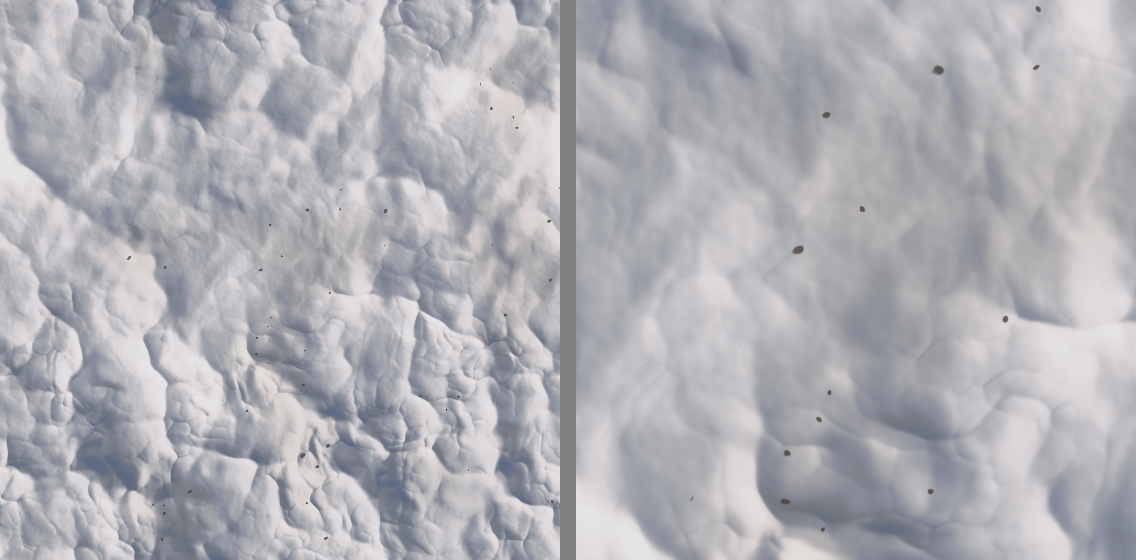
Left, the full canvas; right, a detail of the centre.
A three.js fragment shader for this texture:

```glsl
// Rough snow bank: wind-carved diagonal ridges above, broken clumps below.
// A wrapping height field of rounded cells and gradient noise is lit from the
// right, with soft cast shadows, then toned from blue shade to warm white.

varying vec2 vUv;

const float TAU = 6.2831853;
const vec2 SUN = vec2(0.95, 0.31);
const vec2 SKY = vec2(-0.45, 0.89);
const vec2 STAGGER = vec2(0.37, 0.61);
const float SUN_SLOPE = 0.55;

const vec3 DEEP = vec3(0.37, 0.42, 0.52);
const vec3 SLATE = vec3(0.46, 0.48, 0.52);
const vec3 SHADE = vec3(0.53, 0.55, 0.61);
const vec3 GREY = vec3(0.62, 0.63, 0.66);
const vec3 PALE = vec3(0.72, 0.72, 0.74);
const vec3 BRIGHT = vec3(0.85, 0.83, 0.84);
const vec3 GLARE = vec3(0.90, 0.89, 0.90);
const vec3 SOIL = vec3(0.27, 0.23, 0.21);

vec2 hash2(vec2 p) {
  vec3 q = fract(p.xyx * vec3(0.1031, 0.1030, 0.0973));
  q += dot(q, q.yzx + 33.33);
  return fract((q.xx + q.yz) * q.zy);
}

// Random pair of a lattice cell, repeating after the given period
vec2 cellHash(vec2 cell, vec2 period, float seed) {
  return hash2(floor(mod(cell + 0.5, period)) + seed * 17.0);
}

float corner(vec2 cell, vec2 offset, vec2 f, vec2 period, float seed) {
  float angle = TAU * cellHash(cell + offset, period, seed).x;
  return dot(vec2(cos(angle), sin(angle)), f - offset);
}

// Gradient noise that wraps; staggered so lattices do not meet at the border
float noise(vec2 p, vec2 period, float seed) {
  p += seed * STAGGER;
  vec2 i = floor(p), f = fract(p);
  vec2 w = f * f * f * (f * (f * 6.0 - 15.0) + 10.0);
  float low = mix(corner(i, vec2(0.0), f, period, seed),
                  corner(i, vec2(1.0, 0.0), f, period, seed), w.x);
  float high = mix(corner(i, vec2(0.0, 1.0), f, period, seed),
                   corner(i, vec2(1.0), f, period, seed), w.x);
  return mix(low, high, w.y);
}

float grain(vec2 p, float freq, float seed) {
  return noise(p * freq, vec2(freq), seed);
}

// Noise stretched along the rising diagonal; whole counts keep it tiling
float ridges(vec2 p, float across, float along, float seed) {
  vec2 period = vec2(across, along);
  return noise(vec2(p.x - p.y, p.x + p.y) * period, period, seed);
}

// Rounded, tilted chunks of uneven size joined by a smooth maximum
float clumps(vec2 p, float freq, float seed) {
  vec2 s = p * freq + seed * STAGGER;
  vec2 i = floor(s), f = fract(s);
  float sum = 0.0;
  for (int y = -1; y <= 1; y++) {
    for (int x = -1; x <= 1; x++) {
      vec2 cell = vec2(float(x), float(y));
      vec2 rnd = cellHash(i + cell, vec2(freq), seed);
      vec2 d = f - cell - 0.15 - 0.7 * rnd;
      float r2 = dot(d, d);
      float dome = 0.85 * fract(rnd.x * 7.0 + rnd.y * 5.0) - r2 * (0.5 + r2);
      sum += exp(11.0 * (dome + 0.7 * dot(d, rnd.yx - 0.5)));
    }
  }
  return log(sum) / (11.0 * freq);
}

// Snow surface; lumpy turns drift into blocks, crumbly adds the small pieces
float height(vec2 p, float lumpy, float crumbly) {
  vec2 warp = vec2(grain(p, 7.0, 1.0), grain(p, 7.0, 2.0)) * 0.030;
  warp += vec2(grain(p, 25.0, 3.0), grain(p, 25.0, 4.0)) * 0.013;
  vec2 q = p + warp;
  float blocks = clumps(q, 6.0, 5.0) * mix(0.36, 0.62, lumpy);
  blocks += clumps(q, 13.0, 6.0) * mix(0.16, 0.66, lumpy);
  blocks += clumps(q, 27.0, 7.0) * mix(0.07, 0.58, lumpy * crumbly);
  blocks += clumps(p + 0.6 * warp, 50.0, 8.0) * mix(0.03, 0.27, lumpy * crumbly);
  float drift = 0.066 * ridges(q, 6.0, 2.0, 9.0) + 0.024 * ridges(q, 14.0, 4.0, 10.0);
  float crust = 0.0022 * grain(q, 40.0, 11.0) + 0.0005 * grain(p, 110.0, 12.0);
  return blocks + drift * mix(1.0, 0.45, lumpy) + crust;
}

// Soft shadow from higher snow on the sunward side
float castShadow(vec2 p, float base, float lumpy, float crumbly) {
  float cover = 0.0;
  for (int k = 1; k <= 4; k++) {
    float reach = 0.013 * float(k);
    float ahead = height(p + SUN * reach, lumpy, crumbly);
    cover = max(cover, ahead - base - SUN_SLOPE * reach);
  }
  return smoothstep(0.0, 0.028, cover);
}

float rise(float a, float b, float x) {
  return clamp((x - a) / (b - a), 0.0, 1.0);
}

vec3 snowColour(float tone) {
  vec3 c = mix(DEEP, SLATE, rise(-2.0, -1.45, tone));
  c = mix(c, SHADE, rise(-1.45, -1.0, tone));
  c = mix(c, GREY, rise(-1.0, -0.4, tone));
  c = mix(c, PALE, rise(-0.4, 0.35, tone));
  c = mix(c, BRIGHT, rise(0.35, 1.25, tone));
  return mix(c, GLARE, rise(1.25, 2.1, tone));
}

// Sparse soil crumbs of uneven size
float specks(vec2 p, float freq, float share) {
  vec2 s = p * freq + STAGGER;
  vec2 rnd = cellHash(floor(s), vec2(freq), 13.0);
  float radius = 0.07 + 0.13 * fract(rnd.x * 31.0);
  float present = step(fract(rnd.y * 57.0 + rnd.x * 13.0), share);
  float dist = length(fract(s) - 0.3 - 0.4 * rnd);
  return present * (1.0 - smoothstep(radius * 0.5, radius, dist));
}

// Squash a slope into the range -1 to 1
float facing(vec2 slope, vec2 light) {
  float s = -dot(slope, light);
  return s / sqrt(1.0 + s * s);
}

void main() {
  vec2 p = vUv;
  float band = cos(TAU * (p.y - 0.2)) + 1.3 * grain(p, 4.0, 14.0);
  float lumpy = smoothstep(-0.6, 0.8, band);
  float crumbly = smoothstep(-0.35, 0.35, grain(p, 7.0, 18.0));

  // Sunlit and shaded tones of the slope
  float e = 0.0018;
  float h = height(p, lumpy, crumbly);
  vec2 slope = vec2(height(p + vec2(e, 0.0), lumpy, crumbly),
                    height(p + vec2(0.0, e), lumpy, crumbly)) - h;
  slope /= e;
  float sunlit = 0.2 + 2.0 * facing(slope, SUN) + 0.25 * facing(slope, SKY);
  float shaded = -1.45 + 0.8 * facing(slope, SKY);
  float tone = mix(sunlit, shaded, 0.7 * castShadow(p, h, lumpy, crumbly));
  tone += 0.9 * grain(p, 3.0, 15.0) + 0.5 * grain(p, 8.0, 19.0);

  // Dirt gathers in loose patches
  float patchy = smoothstep(0.0, 0.5, grain(p, 5.0, 16.0));
  vec3 colour = snowColour(tone) * mix(vec3(1.0), vec3(0.985, 0.972, 0.955), patchy);
  float crumbs = specks(p + 0.004 * grain(p, 90.0, 17.0), 48.0, 0.006 + 0.05 * patchy);
  gl_FragColor = vec4(mix(colour, SOIL, 0.75 * crumbs), 1.0);
}
```
